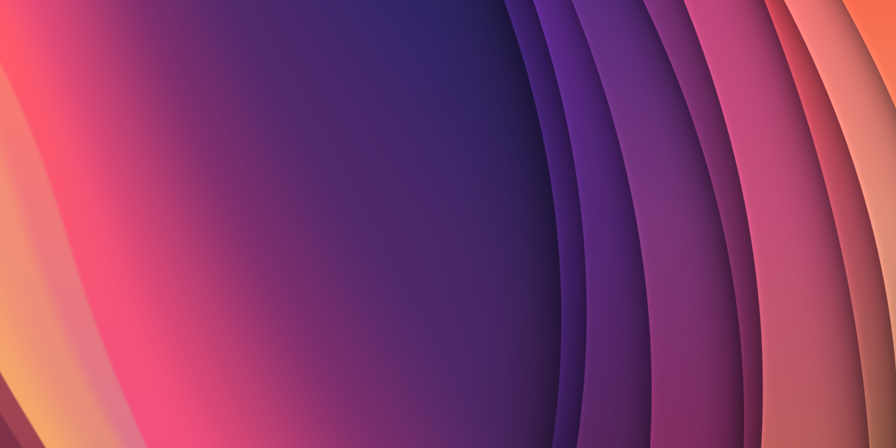
Give the GLSL for this background, as a WebGL 2 fragment shader.

```glsl
#version 300 es
precision highp float;

uniform vec2 u_resolution;
out vec4 fragColor;

// Lengths are in canvas heights; the canvas is ASPECT wide.
const float ASPECT = 2.0;
const float SHADOW_WIDTH = 0.045;
const float SHADOW_DEPTH = 0.42;
const float RIM_WIDTH = 0.006;
const float RIM_GAIN = 0.10;
const float LEFT_WAVE = 0.014;

// Backdrop ramp from warm to deep
const vec3 PINK = vec3(0.96, 0.31, 0.48);
const vec3 ROSE = vec3(0.82, 0.27, 0.46);
const vec3 PLUM = vec3(0.50, 0.18, 0.43);
const vec3 VIOLET = vec3(0.32, 0.16, 0.42);
const vec3 INDIGO = vec3(0.20, 0.15, 0.42);

// Each edge holds its x at the top, middle and bottom
const int RIGHT_COUNT = 8;
const vec3 RIGHT_EDGE[RIGHT_COUNT] = vec3[](
    vec3(1.125, 1.242, 1.232), vec3(1.190, 1.300, 1.287),
    vec3(1.276, 1.422, 1.451), vec3(1.435, 1.612, 1.660),
    vec3(1.526, 1.671, 1.699), vec3(1.706, 1.865, 1.941),
    vec3(1.750, 1.945, 2.006), vec3(1.880, 2.096, 2.188));
const vec3 RIGHT_TOP[RIGHT_COUNT] = vec3[](
    vec3(0.28, 0.15, 0.50), vec3(0.38, 0.17, 0.58),
    vec3(0.37, 0.18, 0.52), vec3(0.52, 0.21, 0.51),
    vec3(0.77, 0.28, 0.50), vec3(0.95, 0.32, 0.40),
    vec3(0.99, 0.48, 0.48), vec3(0.97, 0.42, 0.31));
const vec3 RIGHT_MID[RIGHT_COUNT] = vec3[](
    vec3(0.31, 0.15, 0.49), vec3(0.35, 0.16, 0.49),
    vec3(0.49, 0.21, 0.48), vec3(0.54, 0.21, 0.44),
    vec3(0.78, 0.31, 0.48), vec3(0.80, 0.34, 0.42),
    vec3(0.90, 0.56, 0.48), vec3(0.92, 0.55, 0.42));
const vec3 RIGHT_BOTTOM[RIGHT_COUNT] = vec3[](
    vec3(0.27, 0.13, 0.41), vec3(0.36, 0.15, 0.38),
    vec3(0.52, 0.18, 0.39), vec3(0.53, 0.19, 0.36),
    vec3(0.74, 0.37, 0.37), vec3(0.69, 0.42, 0.34),
    vec3(0.72, 0.51, 0.38), vec3(0.75, 0.50, 0.35));

const int LEFT_COUNT = 6;
const vec3 LEFT_EDGE[LEFT_COUNT] = vec3[](
    vec3(0.091, 0.307, 0.534), vec3(-0.068, 0.146, 0.333),
    vec3(-0.110, 0.080, 0.299), vec3(-0.210, 0.008, 0.234),
    vec3(-0.443, -0.164, 0.104), vec3(-0.495, -0.221, 0.052));
const vec3 LEFT_TOP[LEFT_COUNT] = vec3[](
    vec3(1.00, 0.36, 0.40), vec3(1.00, 0.47, 0.42),
    vec3(0.99, 0.56, 0.44), vec3(0.98, 0.58, 0.45),
    vec3(0.74, 0.33, 0.33), vec3(0.60, 0.24, 0.30));
const vec3 LEFT_BOTTOM[LEFT_COUNT] = vec3[](
    vec3(0.95, 0.31, 0.50), vec3(0.87, 0.46, 0.54),
    vec3(0.90, 0.55, 0.48), vec3(0.96, 0.66, 0.41),
    vec3(0.62, 0.26, 0.32), vec3(0.50, 0.20, 0.28));
// Distance over which each left sheet becomes opaque
const float LEFT_FADE[LEFT_COUNT] = float[](0.16, 0.012, 0.05, 0.14, 0.006, 0.006);

// Parabola through the values at depth 0, 0.5 and 1
float curve(vec3 k, float depth) {
    float bend = 2.0 * (k.x - 2.0 * k.y + k.z);
    return k.x + (k.z - k.x - bend) * depth + bend * depth * depth;
}

vec3 backdrop(float x, float depth) {
    float t = (x - 0.1 - 0.3 * depth - 0.1 * depth * depth) / (1.0 + 0.5 * depth);
    vec3 color = mix(PINK, ROSE, smoothstep(-0.12, 0.07, t));
    color = mix(color, PLUM, smoothstep(0.0, 0.25, t));
    color = mix(color, VIOLET, smoothstep(0.18, 0.45, t));
    return mix(color, INDIGO, smoothstep(0.36, 0.85, t) * (1.0 - 0.6 * depth));
}

void main() {
    vec2 uv = gl_FragCoord.xy / u_resolution;
    float x = uv.x * ASPECT;
    float depth = 1.0 - uv.y;
    float pixel = 1.0 / u_resolution.y;
    vec3 color = backdrop(x, depth);

    // Translucent warm sheets on the left
    float wave = LEFT_WAVE * sin(6.2832 * depth);
    for (int i = 0; i < LEFT_COUNT; i++) {
        float inside = curve(LEFT_EDGE[i], depth) + wave - x;
        float cover = smoothstep(-pixel, LEFT_FADE[i], inside);
        color = mix(color, mix(LEFT_TOP[i], LEFT_BOTTOM[i], depth), cover);
    }

    // Stacked sheets on the right, each shading the one beneath
    for (int i = 0; i < RIGHT_COUNT; i++) {
        float inside = x - curve(RIGHT_EDGE[i], depth);
        float width = i == 0 ? 2.0 * SHADOW_WIDTH : SHADOW_WIDTH;
        color *= 1.0 - SHADOW_DEPTH * exp(-max(-inside, 0.0) / width);
        vec3 upper = mix(RIGHT_TOP[i], RIGHT_MID[i], min(2.0 * depth, 1.0));
        vec3 sheet = mix(upper, RIGHT_BOTTOM[i], max(2.0 * depth - 1.0, 0.0));
        sheet *= 1.0 + 2.0 * RIM_GAIN * exp(-max(inside, 0.0) / RIM_WIDTH);
        color = mix(color, sheet, smoothstep(-pixel, pixel, inside));
    }

    fragColor = vec4(clamp(color, 0.0, 1.0), 1.0);
}
```
